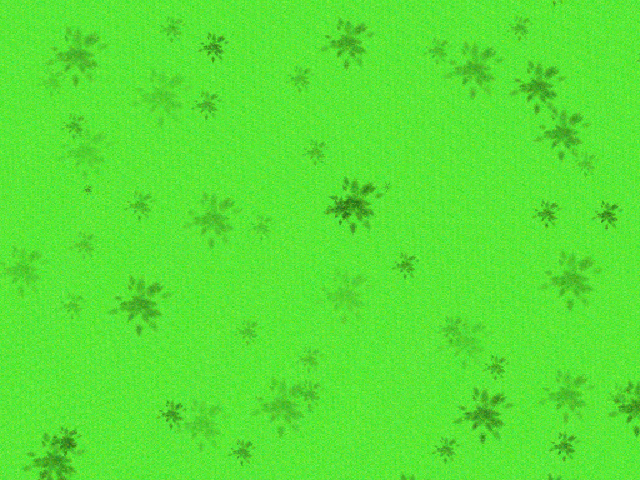
Give the GLSL for this pattern, as a WebGL 2 fragment shader.

```glsl
#version 300 es
precision highp float;

uniform vec2 u_resolution;
out vec4 fragColor;

#define GROUND vec3(0.352, 0.912, 0.212)
#define INK vec3(0.16, 0.40, 0.08)
#define RUST vec3(0.32, 0.42, 0.09)
#define CHROMA_GRAIN vec3(0.12, 0.04, 0.12)
#define LIGHT_GRAIN 0.035
#define GRAIN_ROWS 384.0
#define ARMS 9
#define RINGS 3
#define FADE_MIN 0.22
#define FADE_MAX 0.85
#define DAB_SHARE 0.8

const float TAU = 6.2831853;
const float LEAN = 1.05;

float hash(vec2 p) {
    return fract(sin(dot(p, vec2(127.1, 311.7))) * 43758.5453);
}

// Triangular noise in -1..1, one value per grain cell
float grain(vec2 cell, float seed) {
    return hash(cell + seed) + hash(cell + seed + 37.3) - 1.0;
}

// Tapered dab pointing along dir; 0 at its middle, 1 at its rim
float dabDistance(vec2 p, vec2 dir, float size) {
    vec2 q = vec2(dot(p, dir), dot(p, vec2(-dir.y, dir.x)));
    float halfWidth = size * (0.55 - 0.15 * clamp(q.x / size, -1.0, 1.0));
    return length(q / vec2(size, halfWidth));
}

// Loose burst of uneven dabs pointing outward, longest along the lean
float burst(vec2 p, float roughness) {
    float coverage = 0.0;
    for (int arm = 0; arm < ARMS; arm++) {
        float a = float(arm);
        float reach = mix(0.7, 1.0, hash(vec2(a, 4.7)));
        for (int ring = 0; ring < RINGS; ring++) {
            float r = float(ring);
            vec2 key = vec2(a, r);
            if (hash(key + 41.7) > DAB_SHARE) continue;
            float turn = hash(key + 11.3) - 0.5;
            float angle = TAU * (a + 0.3 + 0.9 * turn) / float(ARMS);
            vec2 dir = vec2(cos(angle), sin(angle));
            float stretch = 0.92 + 0.16 * cos(2.0 * (angle - LEAN));
            float shift = 0.2 * (hash(key + 29.9) - 0.5);
            float radius = reach * stretch * (0.22 + 0.33 * r + shift);
            float size = mix(0.2, 0.13, r / float(RINGS - 1));
            size *= mix(0.65, 1.3, hash(key + 2.1));
            float d = dabDistance(p - dir * radius, dir, size);
            float dab = smoothstep(1.6, 0.35, d + 0.45 * roughness);
            float strength = mix(0.5, 1.0, hash(key + 67.3)) - 0.08 * r;
            coverage = max(coverage, dab * strength);
        }
    }
    return coverage;
}

// Scatter of equal bursts, each with its own place, size and fade
vec3 scatter(vec3 color, vec2 p, float spacing, float radius,
             float density, float seed, float roughness) {
    vec2 home = floor(p / spacing);
    for (int y = -1; y <= 1; y++) {
        for (int x = -1; x <= 1; x++) {
            vec2 cell = home + vec2(x, y);
            vec2 key = cell + seed;
            if (hash(key + 5.9) > density) continue;
            vec2 jitter = vec2(hash(key), hash(key + 17.1));
            vec2 center = (cell + mix(vec2(0.08), vec2(0.92), jitter)) * spacing;
            float scale = radius * mix(0.92, 1.08, hash(key + 23.7));
            vec2 q = (p - center) / scale;
            if (dot(q, q) > 1.9) continue;
            float fade = mix(FADE_MIN, FADE_MAX, hash(key + 31.3));
            float speckle = 1.0 + 0.3 * roughness;
            float opacity = clamp(burst(q, roughness) * fade * speckle, 0.0, 1.0);
            vec3 ink = mix(INK, RUST, smoothstep(0.1, 0.8, -roughness));
            color = mix(color, ink, opacity);
        }
    }
    return color;
}

void main() {
    vec2 p = gl_FragCoord.xy / u_resolution.y;
    vec2 grainCell = floor(p * GRAIN_ROWS);
    float roughness = grain(grainCell, 71.9);

    // Large, small and tiny bursts over the ground
    vec3 color = GROUND;
    color = scatter(color, p, 0.26, 0.072, 0.88, 13.0, roughness);
    color = scatter(color, p, 0.20, 0.036, 0.85, 47.0, roughness);
    color = scatter(color, p, 0.42, 0.013, 0.45, 83.0, roughness);

    // Fine grain: a shared lightness part and a weaker coloured part
    vec3 tint = vec3(grain(grainCell, 3.1), grain(grainCell, 19.7),
                     grain(grainCell, 53.3));
    color += tint * CHROMA_GRAIN + grain(grainCell, 97.1) * LIGHT_GRAIN;

    fragColor = vec4(clamp(color, 0.0, 1.0), 1.0);
}
```
